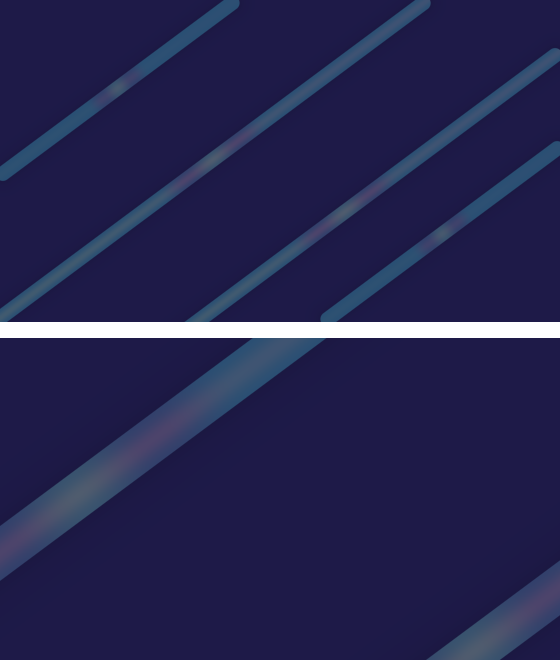
Top, the full canvas; bottom, a detail of the centre.
This background is drawn by a Shadertoy shader. Its source:

```glsl
// Four parallel diagonal bars with round ends on a dark indigo ground.
// Each bar is a capsule distance function, tinted by bands along its length
// and by a soft core across its width; a faint shadow surrounds it.

// Lengths are in units of canvas height, measured from the canvas centre.
const int   BAR_COUNT    = 4;
const float BAR_RADIUS   = 0.0228;
const float LONG_HALF    = 0.814;
const float SHORT_HALF   = 0.444;
const vec2  BAR_DIR      = vec2(0.8023, 0.5969);
const float SHADOW_REACH = 0.014;
const float SHADOW_DEPTH = 0.09;

// Bands along the bar, as fractions of its half length
const float FLARE_EDGE  = 0.25;
const float FLARE_FULL  = 0.13;
const float CENTRE_EDGE = 0.11;

const vec3 GROUND      = vec3(0.116, 0.101, 0.282);
const vec3 BLUE_EDGE   = vec3(0.158, 0.308, 0.450);
const vec3 OLIVE_CORE  = vec3(0.265, 0.360, 0.435);
const vec3 MAUVE_CORE  = vec3(0.255, 0.325, 0.450);
const vec3 PURPLE_EDGE = vec3(0.185, 0.250, 0.420);
const vec3 PINK_CORE   = vec3(0.300, 0.265, 0.420);
const vec3 TEAL_EDGE   = vec3(0.210, 0.320, 0.430);
const vec3 SAND_CORE   = vec3(0.310, 0.360, 0.430);

// Bar centre in xy, half length in z
const vec3 BARS[BAR_COUNT] = vec3[BAR_COUNT](
    vec3(-0.5045,  0.2260, SHORT_HALF),
    vec3(-0.2080,  0.0045, LONG_HALF),
    vec3( 0.2010, -0.1580, LONG_HALF),
    vec3( 0.5045, -0.2260, SHORT_HALF));

// Position in the bar's frame: x along the bar, y across it
vec2 toBarFrame(vec2 p) {
    return vec2(dot(p, BAR_DIR), dot(p, vec2(-BAR_DIR.y, BAR_DIR.x)));
}

float capsuleDistance(vec2 q, float halfLength) {
    return length(vec2(max(abs(q.x) - halfLength, 0.0), q.y)) - BAR_RADIUS;
}

vec3 barColor(vec2 q, float halfLength) {
    float along  = q.x / halfLength;
    float across = q.y / BAR_RADIUS;
    float core   = exp(-2.6 * across * across);
    float isLong = step(0.5 * (LONG_HALF + SHORT_HALF), halfLength);

    // Short bars have a much weaker core
    vec3 coreTint = mix(OLIVE_CORE, MAUVE_CORE, smoothstep(-0.8, 0.8, along));
    vec3 body   = mix(BLUE_EDGE, coreTint, core * mix(0.2, 0.9, isLong));
    vec3 flare  = mix(PURPLE_EDGE, PINK_CORE, core * mix(0.55, 1.0, isLong));
    vec3 centre = mix(TEAL_EDGE, SAND_CORE, core * mix(0.7, 1.0, isLong));

    float flareMix  = 1.0 - smoothstep(FLARE_FULL, FLARE_EDGE, abs(along));
    float centreMix = 1.0 - smoothstep(0.0, CENTRE_EDGE, abs(along));
    return mix(mix(body, flare, flareMix), centre, centreMix);
}

void mainImage(out vec4 fragColor, in vec2 fragCoord) {
    vec2 p = (fragCoord - 0.5 * iResolution.xy) / iResolution.y;
    float softness = 0.75 / iResolution.y;
    vec3 color = GROUND;

    for (int i = 0; i < BAR_COUNT; i++) {
        vec2 q = toBarFrame(p - BARS[i].xy);
        float d = capsuleDistance(q, BARS[i].z);

        // Shadow first, then the bar over it
        color *= 1.0 - SHADOW_DEPTH * exp(-max(d, 0.0) / SHADOW_REACH);
        float cover = 1.0 - smoothstep(-softness, softness, d);
        color = mix(color, barColor(q, BARS[i].z), cover);
    }
    fragColor = vec4(color, 1.0);
}
```
